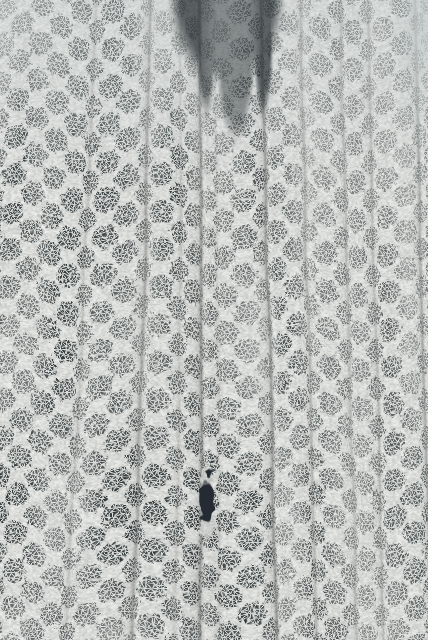
Reproduce this texture procedurally as a Shadertoy shader.

```glsl
// Hanging lace curtain: staggered round dots of open triangular mesh on pale cloth.
// Vertical folds hide strips of cloth and so squeeze the dots; the cloth fans out
// downwards, with a soft shadow at the top and a small torn hole low in the middle.

#define PITCH vec2(0.093, 0.088)   // dot repeat, in canvas widths
#define DOT_RADIUS 0.0278
#define MESH 0.0098                // spacing of threads inside a dot
#define THREAD 0.115               // half thread width, in mesh units
#define CLOTH vec3(0.885, 0.895, 0.883)
#define GAP vec3(0.20, 0.23, 0.235)
#define HAZE vec3(0.77, 0.80, 0.80)
#define TEAR vec3(0.14, 0.17, 0.20)
#define FOLDS 10

// Each fold: position across, darkness, width of cloth hidden
const vec3 folds[FOLDS] = vec3[FOLDS](
    vec3(0.225, 0.40, 0.020), vec3(0.353, 0.80, 0.022),
    vec3(0.425, 0.35, 0.018), vec3(0.468, 1.00, 0.024),
    vec3(0.502, 0.25, 0.012), vec3(0.610, 1.00, 0.026),
    vec3(0.700, 0.60, 0.022), vec3(0.795, 0.55, 0.022),
    vec3(0.858, 0.55, 0.020), vec3(0.968, 0.75, 0.022));

float hash(vec2 p) {
    p = fract(p * vec2(0.1031, 0.1137));
    p += dot(p, p.yx + 33.33);
    return fract((p.x + p.y) * p.x * 7.31 + p.y * 5.17);
}

float noise(vec2 p) {
    vec2 i = floor(p), f = fract(p);
    f = f * f * (3.0 - 2.0 * f);
    return mix(mix(hash(i), hash(i + vec2(1.0, 0.0)), f.x),
               mix(hash(i + vec2(0.0, 1.0)), hash(i + vec2(1.0, 1.0)), f.x), f.y);
}

// Soft filled ellipse
float blob(vec2 p, vec2 centre, vec2 radius, float soft) {
    return 1.0 - smoothstep(1.0 - soft, 1.0 + soft, length((p - centre) / radius));
}

// Open triangles between three sets of crossing threads
float meshHoles(vec2 p, float blur) {
    vec3 across = vec3(p.y, 0.866 * p.x - 0.5 * p.y, 0.866 * p.x + 0.5 * p.y);
    vec3 gap = abs(fract(across + 0.5) - 0.5);
    float nearest = min(gap.x, min(gap.y, gap.z));
    return smoothstep(THREAD - blur, THREAD + blur, nearest);
}

// Holes of the nearest dot in the staggered lattice
float laceHoles(vec2 cloth, float pixel) {
    vec2 q = cloth / PITCH + vec2(0.43, 0.27);
    vec2 a = (fract(q) - 0.5) * PITCH;
    vec2 b = (fract(q + 0.5) - 0.5) * PITCH;
    vec2 local = dot(a, a) < dot(b, b) ? a : b;
    float ragged = (noise(cloth * 150.0) - 0.5) * 0.013;
    float inside = 1.0 - smoothstep(-0.003, 0.002, length(local) + ragged - DOT_RADIUS);
    vec2 warp = vec2(noise(cloth * 110.0), noise(cloth * 110.0 + 40.0)) - 0.5;
    float filled = 0.85 + 0.3 * warp.x;
    return inside * filled * meshHoles(local / MESH + warp * 0.85, min(0.5 * pixel / MESH, 0.2));
}

void mainImage(out vec4 fragColor, in vec2 fragCoord) {
    float pixel = 1.0 / iResolution.x;
    float drop = 1.0 - fragCoord.y / iResolution.y;
    vec2 p = vec2(fragCoord.x * pixel, drop * iResolution.y * pixel);

    // Straighten the fan, then unroll the folds
    float u = p.x - mix(-0.075, 0.04, smoothstep(0.1, 0.7, p.x)) * drop;
    u += (noise(vec2(u * 9.0, p.y * 5.0)) - 0.5) * 0.006;
    float hidden = 0.0, crease = 0.0, shade = 0.0, ridge = 0.0;
    for (int i = 0; i < FOLDS; i++) {
        vec3 fold = folds[i];
        float d = u - fold.x;
        float r = (d - 0.009) / 0.005;
        hidden += fold.z * smoothstep(-0.02, 0.02, d);
        crease += fold.y * exp(-d * d / 0.000012);
        shade += fold.y * exp(-abs(d + 0.004) / 0.012);
        ridge += fold.y * exp(-r * r);
    }
    vec2 cloth = vec2(u + hidden, p.y + 0.010 * sin(u * 21.0));

    // Woven cloth, with holes that pale in streaks and near folds
    float weave = noise(cloth * vec2(230.0, 330.0)) * 0.75 + noise(cloth * 130.0) * 0.25;
    vec3 color = CLOTH * (1.06 - 0.19 * weave);
    float openness = mix(0.55, 1.25, noise(vec2(u * 17.0, p.y * 2.5)));
    openness *= mix(1.0, 0.8, smoothstep(0.3, 0.9, p.x)) * mix(0.8, 1.0, smoothstep(0.0, 0.45, drop));
    openness *= 1.0 - 0.5 * clamp(crease + ridge * 0.6, 0.0, 1.0);
    color = mix(color, GAP, clamp(laceHoles(cloth, pixel) * openness, 0.0, 1.0));

    // Fold light and shade
    color *= 1.0 - 0.23 * min(crease, 1.0) - 0.09 * min(shade, 1.0);
    color += 0.03 * ridge;

    // Cool haze near the top and along the upper right edge
    float haze = 0.27 * (1.0 - smoothstep(0.0, 0.4, drop));
    haze += 0.4 * smoothstep(0.9, 0.98, p.x) * (1.0 - smoothstep(0.05, 0.25, drop));
    color = mix(color, HAZE, haze);

    // Cast shadow with hanging points
    float shadow = blob(p, vec2(0.530, 0.00), vec2(0.122, 0.18), 0.18);
    shadow = max(shadow, blob(p, vec2(0.550, 0.13), vec2(0.040, 0.175), 0.22));
    shadow = max(shadow, blob(p, vec2(0.615, 0.07), vec2(0.021, 0.18), 0.25));
    shadow = max(shadow, blob(p, vec2(0.482, 0.08), vec2(0.020, 0.17), 0.25));
    float depth = 0.38 + 0.20 * smoothstep(0.03, 0.09, abs(p.x - 0.54));
    color *= 1.0 - shadow * depth * vec3(1.0, 0.96, 0.94);

    // Torn hole with frayed pale tufts
    vec2 frayed = p + (vec2(noise(p * 90.0), noise(p * 90.0 + 17.0)) - 0.5) * 0.012;
    float tuft = max(blob(frayed, vec2(0.484, 1.232), vec2(0.018, 0.024), 0.2),
                     blob(frayed, vec2(0.482, 1.118), vec2(0.013, 0.030), 0.2));
    color = mix(color, CLOTH * (1.0 - 0.2 * weave), tuft);
    float hole = max(blob(frayed, vec2(0.484, 1.172), vec2(0.018, 0.046), 0.1),
                     blob(frayed, vec2(0.488, 1.107), vec2(0.006, 0.009), 0.3));
    color = mix(color, TEAR, hole);

    fragColor = vec4(clamp(color, 0.0, 1.0), 1.0);
}
```
